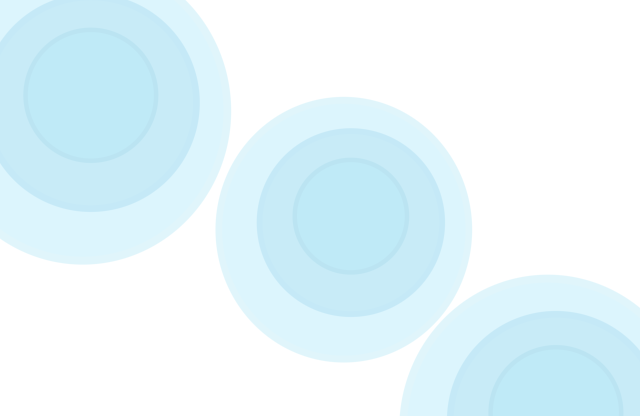
A Shadertoy shader for this background:

```glsl
// Signed distance to a nearly round ellipse
float ellipseDistance(vec2 p, vec2 radii) {
    return (length(p / radii) - 1.0) * min(radii.x, radii.y);
}

// Disc with a rim of the given width just inside its edge
vec3 paintDisc(vec3 base, float dist, float rimWidth, vec3 rim, vec3 fill) {
    float aa = 0.75 / iResolution.y;
    vec3 disc = mix(fill, rim, smoothstep(-aa, aa, dist + rimWidth));
    return mix(disc, base, smoothstep(-aa, aa, dist));
}

// Three nested discs, slightly off centre from each other
vec3 paintBubble(vec3 base, vec2 p, float scale) {
    p /= scale;
    float outer = ellipseDistance(p + 0.017, vec2(0.3092, 0.3193)) * scale;
    float middle = (length(p) - 0.2269) * scale;
    float inner = (length(p - vec2(0.0, 0.0155)) - 0.1406) * scale;

    vec3 color = paintDisc(base, outer, 0.016 * scale,
                           vec3(0.878, 0.961, 0.984), vec3(0.863, 0.961, 0.992));
    color = paintDisc(color, middle, 0.014 * scale,
                      vec3(0.773, 0.914, 0.969), vec3(0.784, 0.922, 0.969));
    return paintDisc(color, inner, 0.0108,
                     vec3(0.733, 0.894, 0.949), vec3(0.749, 0.918, 0.969));
}

void mainImage(out vec4 fragColor, in vec2 fragCoord) {
    vec2 uv = fragCoord / iResolution.xy;
    vec2 p = uv * vec2(1.542, 1.0);

    // Bubbles descending along the diagonal
    vec3 color = vec3(1.0);
    color = paintBubble(color, p - vec2(0.2189, 0.7530), 1.157);
    color = paintBubble(color, p - vec2(0.8454, 0.4649), 1.0);
    color = paintBubble(color, p - vec2(1.3394, -0.0100), 1.157);

    fragColor = vec4(color, 1.0);
}
```
